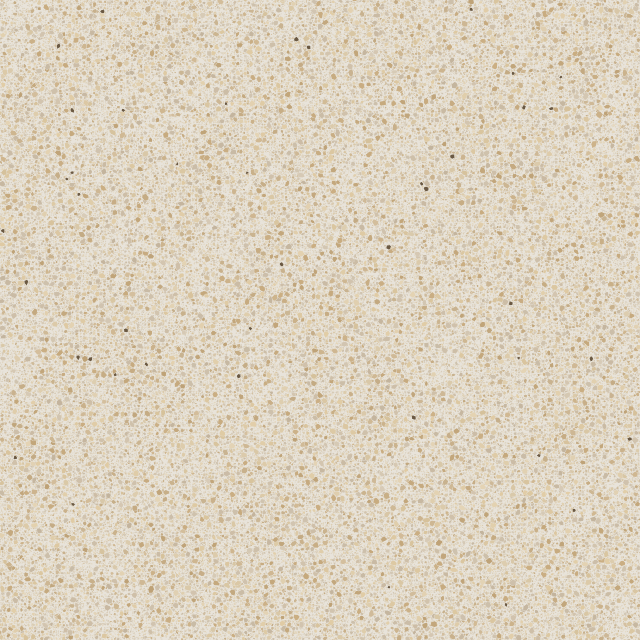
A three.js fragment shader for this texture:

```glsl
// Fine quartz terrazzo: tan, grey-beige and honey chips set in an off-white binder.
// Three cellular layers, fine to coarse, scatter small random polygons;
// each chip keeps a thin rim of binder around it.

varying vec2 vUv;

const vec3 BINDER = vec3(0.908, 0.891, 0.855);

vec4 hash4(vec2 p) {
  vec4 q = fract(p.xyxy * vec4(0.1031, 0.1030, 0.0973, 0.1099));
  q += dot(q, q.wzxy + 33.33);
  return fract((q.xxyz + q.yzzw) * q.zywx);
}

// Slow drift in chip density, from layered sines, about -1 to 1
float densityDrift(vec2 p) {
  float a = sin(p.x * 17.0 + 2.0 * sin(p.y * 11.0));
  float b = sin(p.y * 23.0 - p.x * 9.0 + 1.7 * sin(p.x * 29.0));
  float c = sin(p.x * 47.0 + p.y * 39.0 + 2.0 * sin(p.y * 53.0));
  return (a + b + c) / 3.0;
}

// Signed distance to an irregular six-sided chip
float chipDistance(vec2 p, float radius, vec4 rnd) {
  float turn = rnd.x * 6.2832;
  float c = cos(turn), s = sin(turn);
  float stretch = mix(0.82, 1.22, rnd.y);
  p = mat2(c, s, -s, c) * p * vec2(stretch, 1.0 / stretch);
  float d = -1.0;
  for (int i = 0; i < 6; i++) {
    float k = float(i);
    float wobble = fract(rnd.z * 7.31 + rnd.w * 3.17 * (k + 1.0) + k * 0.618);
    float angle = (k + 0.6 * (wobble - 0.5)) * 1.0472;
    float side = radius * mix(0.72, 1.08, fract(wobble * 5.7 + rnd.w));
    d = max(d, dot(p, vec2(cos(angle), sin(angle))) - side);
  }
  return d;
}

vec3 chipColor(vec4 rnd, float pale) {
  vec3 color = vec3(0.77, 0.66, 0.49);                       // tan
  color = mix(color, vec3(0.79, 0.73, 0.64), step(0.34, rnd.x)); // grey-beige
  color = mix(color, vec3(0.86, 0.78, 0.63), step(0.64, rnd.x)); // honey
  color = mix(color, vec3(0.89, 0.86, 0.80), clamp(pale + 0.5 * (rnd.y - 0.5), 0.0, 1.0));
  return color + 0.05 * (rnd.z - 0.5);
}

// Paints one layer of chips over the ground colour
vec3 scatterChips(vec3 ground, vec2 uv, float cells, float share, float pale, float darkShare) {
  vec2 p = uv * cells;
  float soft = 0.0009 * cells;
  float rim = 0.0006 * cells;
  for (int y = -1; y <= 1; y++) {
    for (int x = -1; x <= 1; x++) {
      vec2 cell = floor(p) + vec2(float(x), float(y));
      vec4 place = hash4(cell + cells);
      float chance = share * (1.0 + 0.22 * densityDrift(cell / cells));
      if (place.z > chance) continue;

      vec4 shape = hash4(cell + cells * 2.0 + 17.0);
      vec4 tint = hash4(cell + cells * 3.0 + 41.0);
      vec2 center = cell + 0.15 + 0.7 * place.xy;
      float radius = mix(0.24, 0.47, place.w);
      vec3 color = chipColor(tint, pale);

      // A few small, dark brown specks
      if (tint.w < darkShare) {
        color = vec3(0.42, 0.35, 0.26);
        radius *= 0.75;
      }

      float d = chipDistance(p - center, radius, shape);
      ground = mix(ground, BINDER, 0.8 * (1.0 - smoothstep(-soft, soft, d - rim)));
      ground = mix(ground, color, 1.0 - smoothstep(-soft, soft, d));
    }
  }
  return ground;
}

void main() {
  vec3 color = BINDER;
  color = scatterChips(color, vUv, 331.0, 0.80, 0.62, 0.0);   // dust
  color = scatterChips(color, vUv, 187.0, 0.68, 0.34, 0.0);   // small chips
  color = scatterChips(color, vUv, 103.0, 0.48, 0.13, 0.007); // large chips
  gl_FragColor = vec4(color, 1.0);
}
```
